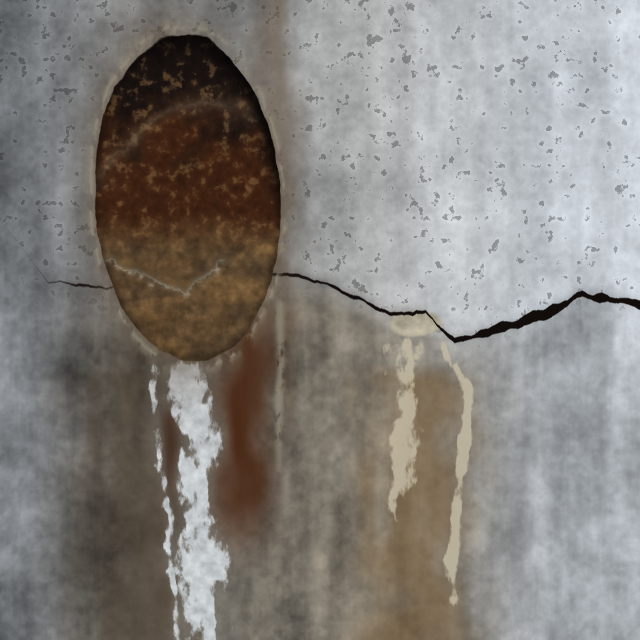
This texture is drawn by a WebGL 2 fragment shader. Its source:

```glsl
#version 300 es
precision highp float;
// Weathered concrete wall: a rusty oval recess, a jagged crack and mineral runs.
// Wall tone is interpolated across x; stains, crusts, crack and recess are
// layered over it with masks broken up by fractal value noise.
uniform vec2 u_resolution;
out vec4 fragColor;

const vec2 HOLE_CENTER = vec2(.293, .691), HOLE_RADIUS = vec2(.145, .256);
const float HOLE_TILT = .035, CRACK_JITTER = .014;
const vec3 COOL = vec3(.97, 1, 1.03), WARM = vec3(1.05, 1, .91);
const vec3 RUST = vec3(.29, .16, .09);
const vec3 UMBER = vec3(.29, .24, .19);
const vec3 OCHRE = vec3(.50, .38, .23);
const vec3 SOOT = vec3(.07, .05, .045);
const vec3 LIME = vec3(.80, .82, .83);
const vec3 SAND = vec3(.68, .65, .57);

// Wall brightness at nine even steps in x, above and below the crack
const float UPPER[9] = float[9](.41, .52, .48, .46, .63, .70, .74, .79, .81);
const float LOWER[9] = float[9](.46, .37, .34, .37, .43, .49, .58, .62, .71);

// Crack nodes: x, height, half width
const vec3 CRACK[12] = vec3[12](
  vec3(0, .655, .0003), vec3(.075, .557, .0008), vec3(.17, .552, .0022),
  vec3(.449, .571, .0018), vec3(.52, .552, .0026), vec3(.61, .508, .0027),
  vec3(.665, .511, .0016), vec3(.71, .467, .0038), vec3(.78, .487, .0065),
  vec3(.85, .507, .0075), vec3(.91, .54, .007), vec3(1, .528, .005));

float hash(vec2 p) {
  vec3 q = fract(p.xyx * .1031);
  q += dot(q, q.yzx + 33.33);
  return fract((q.x + q.y) * q.z);
}

float noise(vec2 p) {
  vec2 i = floor(p), f = fract(p);
  f *= f * (3. - 2. * f);
  return mix(mix(hash(i), hash(i + vec2(1, 0)), f.x),
             mix(hash(i + vec2(0, 1)), hash(i + 1.), f.x), f.y);
}

float fbm(vec2 p) {
  float sum = 0., amp = .5;
  for (int i = 0; i < 5; i++, amp *= .5) {
    sum += amp * noise(p);
    p = mat2(1.6, 1.2, -1.2, 1.6) * p + 7.3;
  }
  return sum;
}

float below(float edge, float soft, float v) {
  return 1. - smoothstep(edge - soft, edge + soft, v);
}

// Soft vertical run between two heights, with a wandering centre
float run(vec2 p, float x, float width, float top, float bottom) {
  float dx = (p.x - x) / width + (noise(p * vec2(35, 16)) - .5) * .9;
  return exp(-dx * dx) * below(top, .02, p.y) * (1. - below(bottom, .08, p.y));
}

float segment(vec2 p, vec2 a, vec2 b) {
  vec2 d = b - a;
  return length(p - a - d * clamp(dot(p - a, d) / dot(d, d), 0., 1.));
}

void lay(inout vec3 col, vec3 paint, float mask) { col = mix(col, paint, clamp(mask, 0., 1.)); }

vec3 recess(vec2 p, vec2 q, float rim, float grit, float fine) {
  float ground = below(-.055 + .04 * (grit - .5), .035, q.y);
  vec3 col = mix(RUST * .85, SOOT * 1.4, smoothstep(.03, .2, q.y + (grit - .5) * .25));
  lay(col, OCHRE * .75, smoothstep(.54, .75, fine) * .6);
  lay(col, mix(UMBER, OCHRE * .8, grit), ground * .9);
  lay(col, OCHRE, ground * smoothstep(.45, .7, fbm(p * vec2(9, 22))) * .55);
  // Pale ledge near the top, vein across the floor
  float ledge = abs(q.y - .145 + 3. * (q.x - .05) * (q.x - .05) + (grit - .5) * .05);
  lay(col, UMBER * 1.4, exp(-ledge * 95.) * .55);
  vec2 w = p + (vec2(grit, fine) - .5) * .022, low = vec2(.29, .54);
  float vein = min(segment(w, vec2(.165, .594), low), segment(w, low, vec2(.345, .59)));
  lay(col, SAND * .8, exp(-vein * 300.) * .8);
  // Shadow under the right lip
  float shade = smoothstep(-.2, 0., rim) * smoothstep(-.03, .08, q.x + q.y * .3);
  lay(col, SOOT * .6, shade * smoothstep(-.06, .06, q.y) * .85);
  return col * (.65 + .7 * fine) * mix(.72, 1., smoothstep(0., .08, -rim));
}

void main() {
  vec2 p = gl_FragCoord.xy / u_resolution;
  float px = 1. / min(u_resolution.x, u_resolution.y);
  float cloud = fbm(p * 7.), grit = fbm(p * 24. + 3.), fine = fbm(p * 85. + 9.);
  float streak = fbm(p * vec2(32, 4.5) + 21.), grain = fbm(p * vec2(85, 48) + 14.);
  vec3 node = CRACK[0];
  for (int i = 1; i < 12; i++) {
    vec3 a = CRACK[i - 1], b = CRACK[i];
    node = mix(node, b, clamp((p.x - a.x) / (b.x - a.x), 0., 1.));
  }
  float dy = p.y - node.y - (fbm(vec2(p.x * 42., 2)) - .5) * CRACK_JITTER;

  // Wall tone
  float cell = min(p.x, .999) * 8., t = smoothstep(0., 1., fract(cell));
  int k = int(cell);
  float soft = mix(.14, .045, smoothstep(.35, .5, p.x));
  float upper = smoothstep(-soft, soft * .5, dy);
  float tone = mix(mix(LOWER[k], LOWER[k + 1], t), mix(UPPER[k], UPPER[k + 1], t), upper);
  tone += (cloud + streak - .96) * mix(.25, .17, upper) + (grit + fine - .96) * .15;
  float warm = smoothstep(.03, .2, p.x) * below(.72, .17, p.x) * (1. - .75 * upper);
  vec3 col = tone * mix(COOL, WARM, warm) * (1. - .3 * smoothstep(.64, .74, fine) * upper);

  // Brown and rust stains
  lay(col, UMBER, run(p, .23, .09, .42, -.2) * (.3 + .6 * streak));
  lay(col, RUST, run(p, .385, .046, .52, .17) * (.6 + .6 * streak));
  lay(col, OCHRE * .9, run(p, .65, .075, .42, -.2) * .6);
  lay(col, UMBER * 1.4, run(p, .43, .03, 1.1, .5) * .55);

  // Mineral crusts
  float drop = .43 - p.y, dark = run(p, .267, .012, .36, .24);
  float crust = max(run(p, .292 + drop * .085, .042, .435, -.15),
                    run(p, .238 + drop * .1, .011, .44, -.1) * .8);
  lay(col, RUST * .75, dark * .9);
  lay(col, LIME * (.8 + .4 * fine), smoothstep(0., .28, crust * .88 - grain - dark * .35));
  lay(col, LIME * .8, crust * .22);
  float bend = .732 - .045 * smoothstep(.38, .48, p.y) - .025 * smoothstep(0., .3, drop);
  float lime = max(run(p, .635 - drop * .08, .028, .475, .18), run(p, bend, .012, .465, .05));
  lay(col, SAND * 1.12, smoothstep(-.05, .24, lime * .82 - grain) * .85);
  lay(col, SAND * .85, run(p, .437, .007, .54, .27) * smoothstep(.3, .55, grain) * .75);

  // Pale plug, then the crack
  float plug = length((p - vec2(.654, .494)) / vec2(.042, .021)) + (grit - .5) * .8;
  lay(col, SAND * (.85 + .4 * fine), below(1., .12, plug) * .9);
  float open = node.z * (.5 + noise(vec2(p.x * 65., 5)));
  col *= 1. - .22 * exp(-abs(dy) * 110.) * smoothstep(0., .004, node.z);
  lay(col, SOOT, below(open, px, abs(dy)) * smoothstep(0., .0018, node.z));

  // Recess, stained collar and chipped rim
  vec2 q = p - HOLE_CENTER;
  q.x += HOLE_TILT * q.y;
  float rim = length(q / HOLE_RADIUS) - 1. + (grit - .48) * .07;
  lay(col, UMBER * 1.3, exp(-max(rim, 0.) * 6.) * (.35 + .3 * below(0., .07, q.x)));
  float chip = exp(-abs(rim - .045) * 30.);
  lay(col, SAND * .88, chip * smoothstep(.38, .62, grain) * .7);
  lay(col, recess(p, q, rim, grit, fine), below(0., px * 5., rim));
  fragColor = vec4(clamp(col, 0., 1.), 1);
}
```
